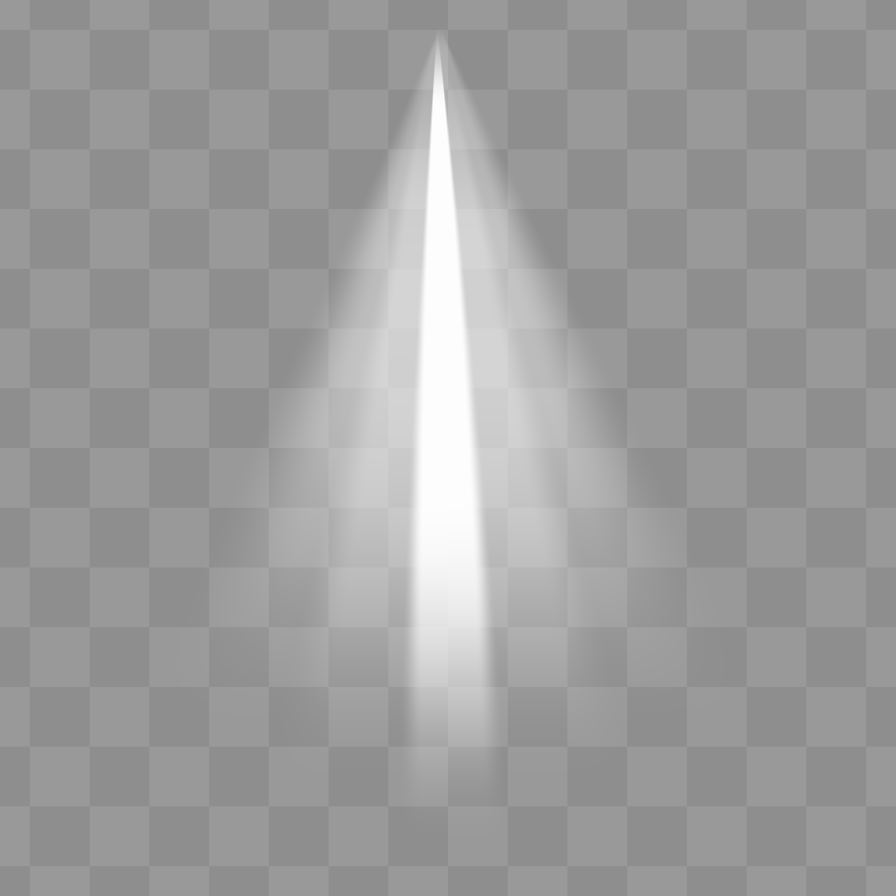
Write a Shadertoy shader that draws this background.

```glsl
// A white spotlight beam of three nested cones falling over a grey checkerboard.

#define CELLS 15.0
#define DARK_GREY 0.556
#define LIGHT_GREY 0.600
#define APEX vec2(0.488, 0.972)
#define DRIFT 0.020
#define OUTER_SLOPE 0.370
#define MID_SLOPE 0.215
#define CORE_SLOPE 0.085
#define CORE_TAPER 0.035
#define OUTER_ALPHA 0.41
#define MID_ALPHA 0.29

// Checkerboard with edges softened over about one pixel
float checker(vec2 uv, float pixel) {
    vec2 cell = uv * CELLS;
    vec2 wave = abs(fract(cell * 0.5) - 0.5) - 0.25;
    vec2 side = clamp(wave * 2.0 / (pixel * CELLS), -0.5, 0.5) * 2.0;
    return mix(LIGHT_GREY, DARK_GREY, 0.5 + 0.5 * side.x * side.y);
}

// Coverage of a cone: softness is a fraction of its half width
float cone(float offset, float halfWidth, float softness, float pixel) {
    float blur = max(halfWidth * softness, pixel);
    return 1.0 - smoothstep(halfWidth - blur, halfWidth + blur, abs(offset));
}

// Strength along the beam: rises to 1, then falls back to 0
float envelope(float depth, float rise, float fallStart, float fallEnd) {
    return smoothstep(0.0, rise, depth)
         * (1.0 - smoothstep(fallStart, fallEnd, depth));
}

void mainImage(out vec4 fragColor, in vec2 fragCoord) {
    vec2 uv = fragCoord / iResolution.xy;
    float pixel = 1.0 / min(iResolution.x, iResolution.y);
    float depth = APEX.y - uv.y;
    float reach = max(depth, 0.0);
    float offset = uv.x - APEX.x - DRIFT * reach;

    // Wide haze, middle cone and bright core
    float outer = cone(offset - 0.003, OUTER_SLOPE * reach, 0.29, pixel)
                * mix(0.5, 1.0, smoothstep(0.0, 0.25, depth))
                * envelope(depth, 0.03, 0.36, 0.80) * OUTER_ALPHA;
    float middle = cone(offset, MID_SLOPE * reach, 0.20, pixel)
                 * envelope(depth, 0.25, 0.50, 0.86) * MID_ALPHA;
    float coreWidth = CORE_SLOPE * reach - CORE_TAPER * reach * reach;
    float core = cone(offset, coreWidth, 0.16 + 0.18 * reach, pixel)
               * envelope(depth, 0.09, 0.52, 0.92);

    // Layer the light over the board
    float shade = checker(uv, pixel);
    shade = mix(shade, 1.0, outer);
    shade = mix(shade, 1.0, middle);
    shade = mix(shade, 0.992, core);
    fragColor = vec4(vec3(shade), 1.0);
}
```
